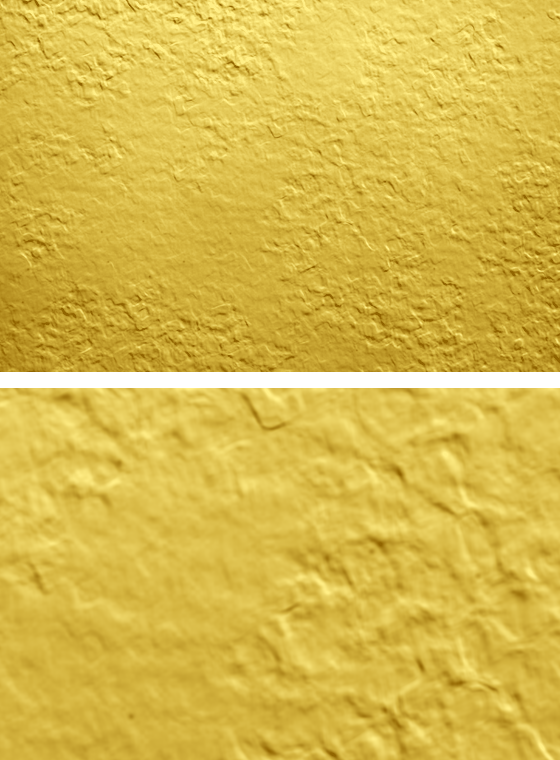
Top, the full canvas; bottom, a detail of the centre.
Give the GLSL for this texture, as a Shadertoy shader.

```glsl
// Gold-painted rough plaster, lit from above, with small bumps, pits and paint drops.

const vec3 DARK_GOLD  = vec3(0.70, 0.55, 0.12);
const vec3 MID_GOLD   = vec3(0.83, 0.705, 0.245);
const vec3 LIGHT_GOLD = vec3(0.955, 0.87, 0.445);

const vec2  LIGHT_DIR     = vec2(0.42, 0.91);
const float SLOPE_STEP    = 0.0024; // sampling distance for the relief
const float RELIEF        = 0.36;   // contrast of the lit relief
const float SHADOW_BITE   = 0.40;   // extra darkening of steep shaded rims
const float LUMP_SCALE    = 46.0;   // lumps per canvas height
const float WARP          = 0.004;
const float BASE_TONE     = 0.25;
const float TONE_RISE     = 0.72;   // brightening from bottom to top
const float PATCH_TONE    = 0.14;
const float STREAK_TONE   = 0.09;
const float GRAIN_TONE    = 0.09;
const float DROP_RADIUS   = 0.010;
const float DROP_HEIGHT   = 0.012;
const float PIT_RADIUS    = 0.0028;
const float PIT_TONE      = 0.55;

float hash(vec2 p) {
    return fract(sin(dot(p, vec2(127.1, 311.7))) * 43758.5453);
}

float noise(vec2 p) {
    vec2 i = floor(p), f = fract(p);
    f = f * f * f * (f * (f * 6.0 - 15.0) + 10.0);
    return mix(mix(hash(i), hash(i + vec2(1, 0)), f.x),
               mix(hash(i + vec2(0, 1)), hash(i + vec2(1, 1)), f.x), f.y);
}

// Soft round spots, at most one in each cell of a grid
float spots(vec2 p, float scale, float chance, float radius) {
    vec2 cell = floor(p * scale);
    vec2 jitter = vec2(hash(cell + 3.7), hash(cell + 9.2));
    vec2 d = p - (cell + 0.3 + 0.4 * jitter) / scale;
    return step(hash(cell + 17.3), chance) * exp(-dot(d, d) / (radius * radius));
}

// Gently warped lumps with firm rims over a soft swell, plus finer turned octaves
float plasterHeight(vec2 p) {
    vec2 q = p + WARP * (vec2(noise(p * 31.0), noise(p * 31.0 + 41.0)) - 0.5) * 2.0;
    q = mat2(0.88, -0.47, 0.47, 0.88) * q;
    float h = 0.34 * smoothstep(0.25, 0.75, noise(q * LUMP_SCALE)) / LUMP_SCALE;
    h += 0.22 * noise(q.yx * LUMP_SCALE * 0.5 + 3.1) / (LUMP_SCALE * 0.5);
    float scale = LUMP_SCALE * 1.35;
    float steepness = 0.48;
    for (int i = 0; i < 3; i++) {
        q = mat2(0.8, 0.6, -0.6, 0.8) * q + 5.3;
        h += steepness * noise(q * scale) / scale;
        scale *= 1.65;
        steepness *= 0.9;
    }
    return h;
}

// Rough and smooth regions, broken up finely; a calmer field right of the centre
float roughness(vec2 p) {
    float region = 0.4 * noise(p * 3.2 + 7.0) + 0.35 * noise(p * 10.0)
                 + 0.25 * noise(p * 24.0 + 2.0);
    vec2 d = (p - vec2(1.0, 0.62)) / vec2(0.3, 0.22);
    float calm = exp(-dot(d, d));
    return mix(0.45, 1.45, smoothstep(0.3, 0.72, region)) * (1.0 - 0.45 * calm);
}

// Broad sheen: bright above, dimmer towards the sides and the very top
float sheen(vec2 uv) {
    float tone = BASE_TONE + TONE_RISE * uv.y;
    tone -= 0.28 * exp(-uv.x * 9.0) + 0.20 * exp((uv.x - 1.0) * 9.0);
    return tone - 0.14 * exp((uv.y - 1.0) * 14.0);
}

vec3 goldRamp(float tone) {
    float t = 2.0 * clamp(tone, -0.5, 1.2);
    return t < 1.0 ? mix(DARK_GOLD, MID_GOLD, t) : mix(MID_GOLD, LIGHT_GOLD, t - 1.0);
}

void mainImage(out vec4 fragColor, in vec2 fragCoord) {
    vec2 uv = fragCoord / iResolution.xy;
    vec2 p = fragCoord / iResolution.y;
    vec2 lit = p + LIGHT_DIR * SLOPE_STEP;

    // Relief: surfaces falling towards the light are bright, steep far sides bite dark
    float slope = (plasterHeight(p) - plasterHeight(lit)) / SLOPE_STEP;
    float drop = spots(p, 2.0, 0.4, DROP_RADIUS) - spots(lit, 2.0, 0.4, DROP_RADIUS);
    float relief = slope * roughness(p) + drop * DROP_HEIGHT / SLOPE_STEP;
    float shade = min(relief, 0.0);
    relief -= SHADOW_BITE * shade * shade;

    // Tone: sheen, relief, patches, brush streaks and grain
    float tone = sheen(uv) + RELIEF * relief;
    tone += PATCH_TONE * (noise(p * 5.0 + 13.0) - 0.5);
    tone += STREAK_TONE * (noise(p * vec2(5.0, 65.0)) - 0.5);
    tone += GRAIN_TONE * (noise(p * 240.0) - 0.5);
    tone -= PIT_TONE * spots(p, 9.0, 0.22, PIT_RADIUS);

    fragColor = vec4(goldRamp(tone), 1.0);
}
```
